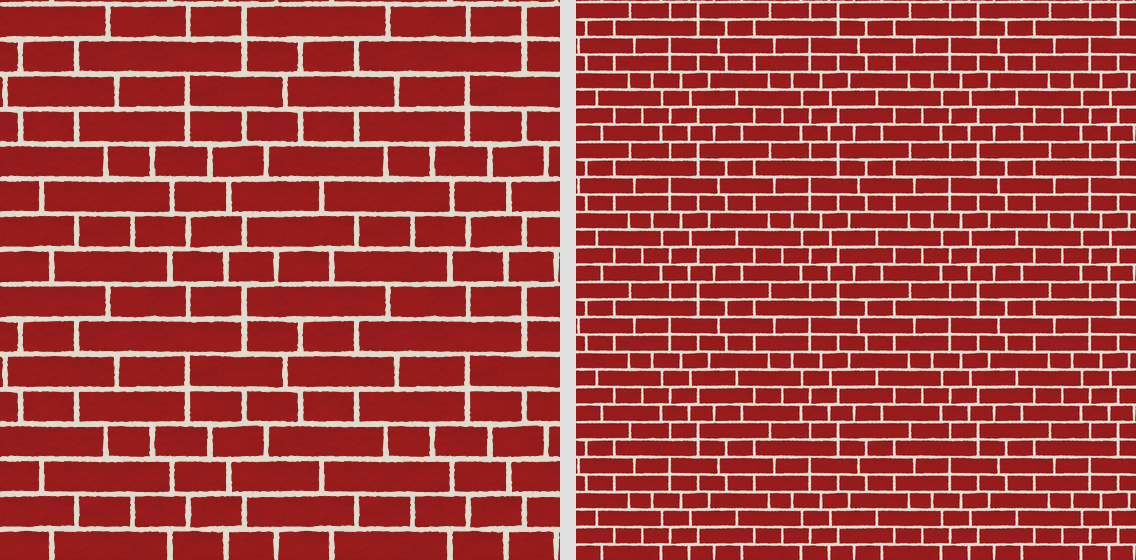
Left: one tile. Right: repeated 2 by 2.
A WebGL 2 fragment shader for this texture:

```glsl
#version 300 es
precision highp float;

// Red brick wall with pale mortar: eight courses of mixed long and short
// bricks form one tile, laid twice across and twice down. Joint distances
// shape rough-edged bricks; wrapping noise gives blotches, relief and cracks.

uniform vec2 u_resolution;
out vec4 fragColor;

const float TILES = 2.0;            // tile repeats across and down
const float SPAN = 384.0;           // layout units per tile
const int COURSES = 8;
const float COURSE_H = SPAN / float(COURSES);
const float FIRST_BED = 5.5;        // bed joint offset from the tile top
const float HALF_JOINT = 3.6;
const float CORNER = 1.6;
const float TILT = 1.1;             // slope of the bed edges of a brick
const float WAVER = 1.5;            // slow edge wobble
const float CHIPPING = 1.5;         // fine edge roughness

const vec3 MORTAR = vec3(0.873, 0.86, 0.803);
const vec3 BRICK_DARK = vec3(0.535, 0.102, 0.104);
const vec3 BRICK_LIGHT = vec3(0.645, 0.114, 0.118);

// Head joint positions per course from the top; a repeat means one fewer.
const vec4 HEADS[COURSES] = vec4[COURSES](
    vec4(148, 258, 335, 335), vec4(28, 105, 335, 335),
    vec4(7, 160, 257, 257),   vec4(28, 105, 257, 335),
    vec4(145, 209, 288, 365), vec4(57, 236, 314, 314),
    vec4(105, 182, 258, 335), vec4(71, 233, 310, 379));

float hash(vec2 p) {
    return fract(sin(dot(p, vec2(127.1, 311.7))) * 43758.5453);
}

// Value noise with a whole number of cells per tile, so it wraps.
float noise(vec2 tile, vec2 cells) {
    vec2 p = tile * cells;
    vec2 i = floor(p);
    vec2 f = fract(p);
    f = f * f * (3.0 - 2.0 * f);
    vec2 a = mod(i, cells);
    vec2 b = mod(i + 1.0, cells);
    return mix(mix(hash(a), hash(vec2(b.x, a.y)), f.x),
               mix(hash(vec2(a.x, b.y)), hash(b), f.x), f.y);
}

float fbm(vec2 tile, vec2 cells) {
    float sum = 0.0;
    float gain = 0.5;
    for (int k = 0; k < 3; k++) {
        sum += gain * noise(tile, cells);
        cells *= 2.0;
        gain *= 0.5;
    }
    return sum / 0.875;
}

float minOf(vec4 v) {
    return min(min(v.x, v.y), min(v.z, v.w));
}

// Signed distance to a rounded brick, given its gaps to the joint edges.
float brickDistance(vec2 gap) {
    vec2 q = CORNER - gap;
    return length(max(q, 0.0)) + min(max(q.x, q.y), 0.0) - CORNER;
}

// Brick face: soft stains, raking relief, grain and short cracks.
vec3 brickColor(vec2 tile, vec2 local, float seed, float d) {
    float stain = fbm(tile, vec2(12, 24)) - 0.5;
    float relief = fbm(tile, vec2(48, 64))
                 - fbm(tile + vec2(1.2, 1.8) / SPAN, vec2(48, 64));
    float grain = noise(tile, vec2(256)) - 0.5;
    vec2 bend = vec2(noise(tile, vec2(32)), noise(tile, vec2(40))) * 0.02;
    float ridge = abs(noise(tile + bend, vec2(20, 36)) - 0.5);
    float crack = (1.0 - smoothstep(0.0, 0.04, ridge))
                * smoothstep(0.52, 0.72, noise(tile, vec2(28, 34)));
    float topStain = (1.0 - smoothstep(0.1, 0.6, local.y))
                   * smoothstep(0.1, 0.5, local.x) * (0.5 + 0.5 * seed);
    float rim = smoothstep(-2.5, 0.0, d);
    float tone = 0.53 + 0.45 * stain + 0.65 * relief + 0.25 * grain
               + 0.12 * (seed - 0.5) - 0.25 * topStain
               - 0.3 * crack - 0.15 * rim;
    return mix(BRICK_DARK, BRICK_LIGHT, clamp(tone, -0.3, 1.2));
}

// Mortar: faint sandy mottling, a little darker against the bricks.
vec3 mortarColor(vec2 tile, float d) {
    float sand = fbm(tile, vec2(48)) - 0.5;
    float shade = 1.0 - smoothstep(0.0, 1.8, d);
    return MORTAR * (1.0 + 0.05 * sand - 0.025 * shade);
}

void main() {
    vec2 uv = gl_FragCoord.xy / u_resolution;
    vec2 tile = fract(vec2(uv.x, 1.0 - uv.y) * TILES);
    float pixel = TILES * SPAN / min(u_resolution.x, u_resolution.y);

    // Find the course, then the nearest head joint on either side.
    float x = tile.x * SPAN;
    float y = mod(tile.y * SPAN - FIRST_BED, SPAN);
    int course = min(int(y / COURSE_H), COURSES - 1);
    float rise = y - float(course) * COURSE_H;
    float left = minOf(mod(x - HEADS[course], SPAN));
    float right = minOf(mod(HEADS[course] - x, SPAN));
    float start = mod(floor(x - left + 0.5), SPAN);
    float seed = hash(vec2(start, float(course) + 1.0));

    // Tilt and roughen the brick outline.
    vec2 local = vec2(left / max(left + right, 1.0), rise / COURSE_H);
    rise += TILT * (2.0 * seed - 1.0) * (2.0 * local.x - 1.0);
    vec2 gap = vec2(min(left, right), min(rise, COURSE_H - rise));
    float d = brickDistance(gap - HALF_JOINT);
    d += WAVER * (noise(tile, vec2(20, 24)) - 0.5);
    d += CHIPPING * (noise(tile, vec2(112)) - 0.5);

    float mortar = smoothstep(-0.6 * pixel, 0.6 * pixel, d);
    vec3 color = mix(brickColor(tile, local, seed, d),
                     mortarColor(tile, d), mortar);
    fragColor = vec4(color, 1.0);
}
```
